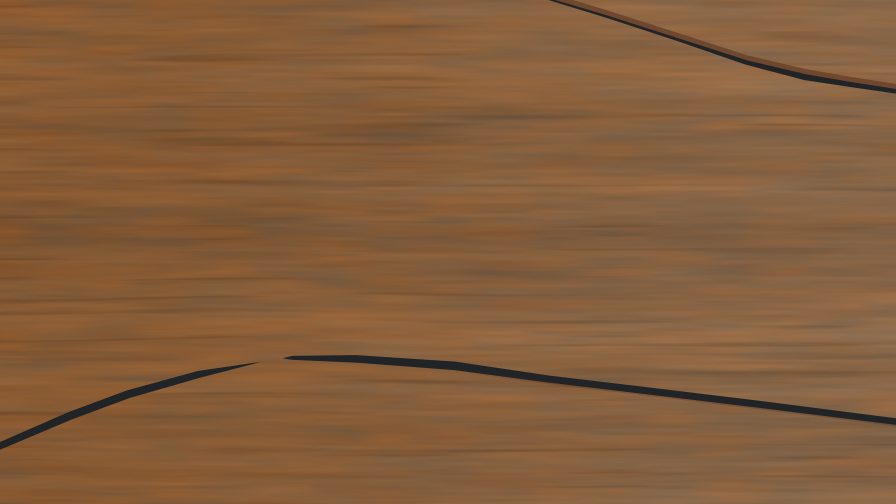
Give the GLSL for this texture, as a Shadertoy shader.

```glsl
// Brown wood veneer with fine horizontal grain, split by two dark curved cracks.
// Grain is stretched value noise over a soft colour gradient; each crack is a
// chain of tapered strips with a warm lip showing along one side.

float hash(vec2 cell) {
    vec3 q = fract(vec3(cell.xyx) * 0.1031);
    q += dot(q, q.yzx + 33.33);
    return fract((q.x + q.y) * q.z);
}

float noise(vec2 p) {
    vec2 cell = floor(p), f = fract(p);
    f = f * f * (3.0 - 2.0 * f);
    return mix(mix(hash(cell), hash(cell + vec2(1, 0)), f.x),
               mix(hash(cell + vec2(0, 1)), hash(cell + vec2(1, 1)), f.x), f.y);
}

// Layered noise centred on zero
float fbm(vec2 p) {
    float sum = 0.0, gain = 0.5;
    for (int i = 0; i < 4; i++) {
        sum += gain * (noise(p) - 0.5);
        p = p * vec2(1.8, 2.0) + 17.3;
        gain *= 0.55;
    }
    return sum;
}

// Soft horizontal band around a height
float band(float y, float centre, float width) {
    float d = (y - centre) / width;
    return exp(-d * d);
}

// Coverage of a strip between two knots (x, y, half thickness)
float strip(vec2 p, vec3 a, vec3 b, float pixel) {
    vec3 k = mix(a, b, clamp((p.x - a.x) / (b.x - a.x), 0.0, 1.0));
    float slope = (b.y - a.y) / (b.x - a.x);
    float dist = abs(p.y - k.y) * inversesqrt(1.0 + slope * slope);
    float inside = step(a.x, p.x) * (1.0 - step(b.x, p.x));
    float thin = min(2.0 * k.z / pixel, 1.0);
    return inside * thin * clamp((k.z - dist) / pixel + 0.5, 0.0, 1.0);
}

vec3 woodColor(vec2 p, float across) {
    // Saturated brown at left, paler and greyer at right
    vec3 color = mix(vec3(0.520, 0.348, 0.200), vec3(0.535, 0.397, 0.275),
                     smoothstep(0.0, 1.0, across + 0.15 * fbm(p * vec2(1.0, 5.0))));

    // Broad tonal bands
    float wavy = p.y + 0.012 * (noise(p * vec2(2.0, 3.0)) - 0.5);
    float tone = 0.025 * band(wavy, 0.86, 0.05) + 0.03 * band(wavy, 0.36, 0.05)
               + 0.02 * band(wavy, 0.21, 0.04) - 0.035 * band(wavy, 0.54, 0.06)
               - 0.025 * band(wavy, 0.75, 0.025) - 0.02 * band(wavy, 0.08, 0.04);

    // Grain from wide ribbons down to fine fibres
    tone += 0.09 * fbm(vec2(p.x * 0.8, wavy * 24.0));
    tone += 0.10 * fbm(vec2(p.x * 4.0, wavy * 65.0) + 31.0);
    tone += 0.05 * (noise(vec2(p.x * 9.0, p.y * 150.0)) - 0.5);
    float fibre = noise(vec2(p.x * 2.5, wavy * 110.0) + 73.0);
    tone -= 0.07 * smoothstep(0.72, 0.98, fibre);
    color *= 1.0 + 1.5 * tone;

    // Orange and grey-green flecks
    float fleck = fbm(vec2(p.x * 9.0, p.y * 48.0) + 9.0);
    return color + fleck * vec3(0.11, 0.01, -0.06);
}

void mainImage(out vec4 fragColor, in vec2 fragCoord) {
    vec2 p = fragCoord / iResolution.y;
    float pixel = 1.0 / iResolution.y;
    vec3 color = woodColor(p, fragCoord.x / iResolution.x);

    // Knots: x, y, half thickness
    vec3 lower[13] = vec3[13](
        vec3(-0.01, 0.111, 0.007), vec3(0.139, 0.175, 0.008),
        vec3(0.255, 0.218, 0.008), vec3(0.394, 0.257, 0.007),
        vec3(0.523, 0.283, 0.0), vec3(0.560, 0.289, 0.0),
        vec3(0.580, 0.290, 0.004), vec3(0.706, 0.288, 0.0075),
        vec3(0.903, 0.274, 0.0085), vec3(1.088, 0.248, 0.007),
        vec3(1.273, 0.226, 0.007), vec3(1.505, 0.198, 0.007),
        vec3(1.79, 0.162, 0.0065));
    vec3 upper[7] = vec3[7](
        vec3(1.085, 1.003, 0.002), vec3(1.204, 0.967, 0.0025),
        vec3(1.343, 0.922, 0.003), vec3(1.481, 0.876, 0.0045),
        vec3(1.597, 0.847, 0.006), vec3(1.690, 0.832, 0.005),
        vec3(1.79, 0.817, 0.0045));

    float lip = 0.0, crack = 0.0;
    for (int i = 0; i < 12; i++) {
        crack = max(crack, strip(p, lower[i], lower[i + 1], pixel));
        float shown = 0.6 * smoothstep(0.8, 1.1, p.x);
        lip = max(lip, shown * strip(p + vec2(0.0, 0.003), lower[i], lower[i + 1], pixel));
    }
    for (int i = 0; i < 6; i++) {
        crack = max(crack, strip(p, upper[i], upper[i + 1], pixel));
        vec3 shift = vec3(0.0, 0.007, 0.003);
        lip = max(lip, strip(p, upper[i] + shift, upper[i + 1] + shift, pixel));
    }

    vec3 lipColor = vec3(0.42, 0.265, 0.17);
    vec3 crackColor = vec3(0.13, 0.14, 0.15);
    color = mix(color, lipColor, lip * 0.9);
    color = mix(color, crackColor, crack);
    fragColor = vec4(color, 1.0);
}
```
